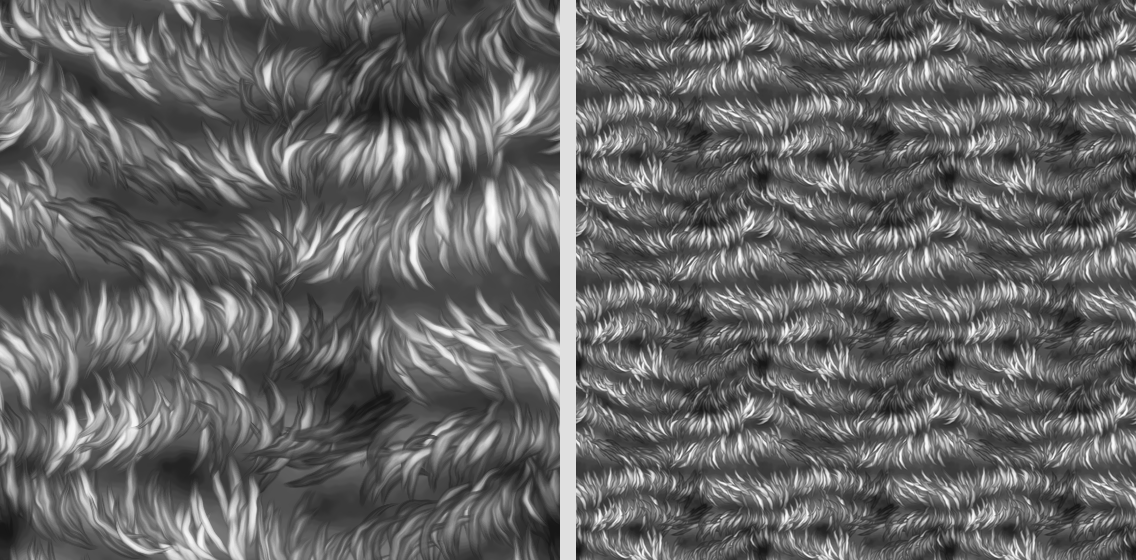
Left: one tile. Right: repeated 3 by 3.
This texture is drawn by a WebGL 2 fragment shader. Its source:

```glsl
#version 300 es
precision highp float;
// Tileable grey fur: wavy rows of curved, overlapping tufts with pale cores.

uniform vec2 u_resolution;
out vec4 fragColor;

const vec2 GRID = vec2(27.0, 6.0);   // strands per row, rows
const int LAYERS = 4;
const float REACH = 0.11;            // farthest extent of a strand
const float TAU = 6.28318;

float hash(vec2 p) {
    return fract(sin(dot(p, vec2(127.1, 311.7))) * 43758.5);
}

// Value noise that wraps after a whole number of cells.
float noise(vec2 p, float period, float salt) {
    vec2 i = floor(p);
    vec2 f = fract(p);
    f = f * f * (3.0 - 2.0 * f);
    vec2 a = mod(i, period) + salt;
    vec2 b = mod(i + 1.0, period) + salt;
    return mix(mix(hash(a), hash(vec2(b.x, a.y)), f.x),
               mix(hash(vec2(a.x, b.y)), hash(b), f.x), f.y);
}

float fbm(vec2 p, float period, float salt) {
    float sum = 0.0;
    float gain = 0.5;
    for (int i = 0; i < 4; i++) {
        sum += gain * noise(p * period, period, salt);
        period *= 2.0;
        gain *= 0.5;
    }
    return sum / 0.9375;
}

// Vertical drift of the rows.
float rowWave(vec2 p) {
    return 0.19 * (noise(p * 3.0, 3.0, 11.0) - 0.5);
}

// One on the crest of a row, zero in the valley between rows.
float rowCrest(vec2 p) {
    return 0.5 - 0.5 * cos(TAU * GRID.y * (p.y - rowWave(p)));
}

vec2 rotate(vec2 p, float angle) {
    float c = cos(angle);
    float s = sin(angle);
    return vec2(c * p.x - s * p.y, s * p.x + c * p.y);
}

// Paints one strand, centred at c, over the tone below it.
float paintStrand(float tone, vec2 p, vec2 c, vec2 key, float depth) {
    vec2 d = p - c;
    if (dot(d, d) > REACH * REACH) return tone;

    // Shape: lean and bend follow the neighbourhood
    float lean = 2.6 * (noise(c * 5.0, 5.0, 23.0) - 0.5) + 0.5 * (hash(key + 3.1) - 0.5);
    float bend = 0.1 * (noise(c * 4.0, 4.0, 37.0) - 0.5) + 0.02 * (hash(key + 4.7) - 0.5);
    float halfLength = mix(0.05, 0.085, hash(key + 5.3));
    float halfWidth = mix(0.009, 0.018, hash(key + 6.9));
    d = rotate(d, lean);
    float along = d.y / halfLength;
    float body = 1.0 - along * along;
    if (body <= 0.0) return tone;
    float across = (d.x - bend * (0.6 - body)) / (halfWidth * sqrt(body) + 0.001);
    if (abs(across) >= 1.0) return tone;

    // Shading: dark rim, pale core, fine streaks along the hair
    float luck = hash(key + 8.2);
    float streak = noise(vec2(across * 4.0, along * 3.0) + 20.0 + 9.0 * luck, 64.0, 5.0);
    float region = mix(0.7, 1.28, smoothstep(0.15, 0.85, noise(c * 5.0, 5.0, 51.0)));
    float core = exp(-3.0 * across * across) * sqrt(body) * body;
    float peak = 0.42 + 0.72 * luck * luck;
    float light = mix(0.22, peak, core) * region * (0.8 + 0.4 * streak);
    light *= mix(0.88, 1.08, depth);

    float cover = 1.0 - smoothstep(0.5, 1.0, abs(across));
    cover *= smoothstep(0.0, 0.5, body);
    return mix(tone, light, 0.84 * cover);
}

float paintLayer(float tone, vec2 p, float depth, float seed) {
    vec2 cell = floor((p - vec2(0.0, rowWave(p))) * GRID);
    float scatter = mix(0.7, 0.4, depth);
    for (int row = 1; row >= -1; row--) {
        for (int col = -3; col <= 3; col++) {
            vec2 id = cell + vec2(col, row);
            vec2 key = mod(id, GRID) + seed;
            vec2 jitter = vec2(hash(key), hash(key + 1.7)) - 0.5;
            vec2 c = (id + 0.5 + jitter * vec2(0.9, scatter)) / GRID;
            c.y += rowWave(c);
            tone = paintStrand(tone, p, c, key, depth);
        }
    }
    return tone;
}

// Rolls bright tones off smoothly toward white.
float shoulder(float tone, float knee) {
    float room = 1.0 - knee;
    float over = max(tone - knee, 0.0);
    return min(tone, knee) + room * (1.0 - exp(-over / room));
}

// Soft tonal steps, like thin washes.
float terrace(float tone, float steps) {
    float phase = TAU * steps;
    return tone - 0.85 * sin(tone * phase) / phase;
}

void main() {
    vec2 p = gl_FragCoord.xy / u_resolution;
    vec2 wobble = vec2(noise(p * 56.0, 56.0, 61.0), noise(p * 56.0, 56.0, 67.0)) - 0.5;
    p += 0.005 * wobble;

    // Undercoat, then strands from back to front
    float crest = rowCrest(p);
    float tone = mix(0.27, 0.4, crest) + 0.24 * (fbm(p, 8.0, 71.0) - 0.5);
    for (int i = 0; i < LAYERS; i++) {
        float depth = float(i) / float(LAYERS - 1);
        tone = paintLayer(tone, p, depth, 83.0 + 47.0 * float(i));
    }

    // Shaded valleys and dark hollows
    tone *= mix(0.88, 1.16, crest);
    tone *= mix(0.4, 1.06, smoothstep(0.12, 0.42, fbm(p, 6.0, 97.0)));
    tone += 0.04 * (fbm(p, 32.0, 103.0) - 0.5);
    tone = shoulder(tone, 0.6);
    fragColor = vec4(vec3(clamp(terrace(tone, 22.0), 0.0, 1.0)), 1.0);
}
```
